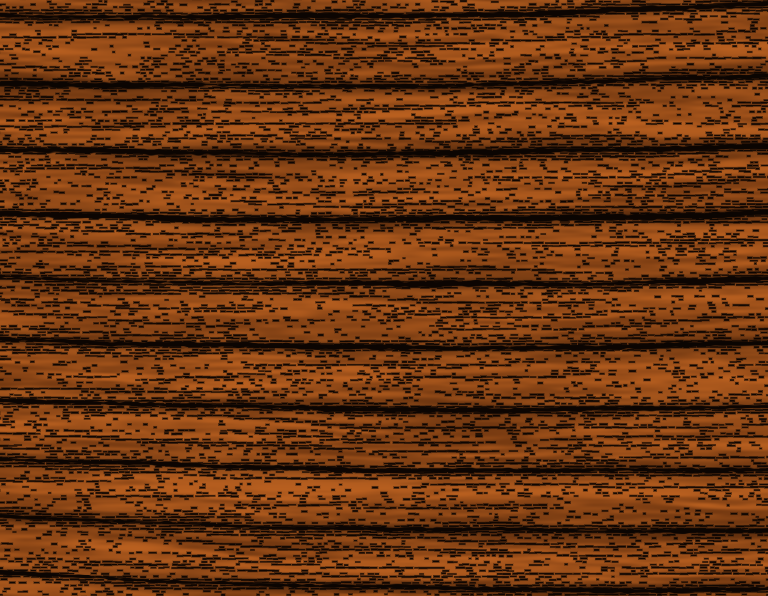
A Shadertoy shader for this texture:

```glsl
// Dark-veined wood with nearly level grain: sagging black growth rings, thin
// broken strands and many small dashes. Ring phase comes from a bent height,
// dashes from cellular noise whose density follows the grain.
#define WOOD_LIGHT vec3(0.73, 0.378, 0.125)
#define WOOD_DARK  vec3(0.47, 0.230, 0.068)
#define PORE_BLACK vec3(0.035, 0.014, 0.006)
#define RING_PITCH 0.105
#define RING_WIDTH 0.0036
#define STRANDS 4.6
#define DASH_CELL vec2(0.012, 0.005)
#define DASH_DENSITY 0.17
#define SOFTNESS 0.0017

float hash(vec2 p) {
    vec3 q = fract(p.xyx * vec3(0.1031, 0.1030, 0.0973));
    q += dot(q, q.yzx + 33.33);
    return fract((q.x + q.y) * q.z);
}

float noise(vec2 p) {
    vec2 i = floor(p), f = fract(p);
    f = f * f * (3.0 - 2.0 * f);
    return mix(mix(hash(i), hash(i + vec2(1, 0)), f.x),
               mix(hash(i + vec2(0, 1)), hash(i + vec2(1, 1)), f.x), f.y);
}

// Whole numbers lie on the black rings; pitch narrows towards the bottom.
float ringPhase(vec2 p) {
    float u = p.x / 1.286, t = 1.0 - p.y;
    float sag = 0.04 * u * (1.0 - u);
    float tilt = u * (0.045 * t - 0.018);
    float wave = 0.0012 * sin(9.0 * p.x + 11.0 * t) + 0.0007 * sin(23.0 * p.x - 17.0 * t);
    float s = t - 0.025 - sag - tilt - wave;
    return s * (8.63 + 1.04 * s);
}

// Signed distance to the nearest ring, in canvas heights.
float ringOffset(float phase) {
    return (fract(phase + 0.5) - 0.5) * RING_PITCH;
}

// Lets the grain between the rings wander more than the rings do.
float wander(float phase, float x) {
    return phase + 0.06 * sin(4.3 * x + 3.1 * phase) + 0.03 * sin(10.7 * x - 5.3 * phase);
}

// Chance that a dash is found at p.
float grainDensity(vec2 p) {
    float phase = ringPhase(p);
    float grain = wander(phase, p.x);

    // One thin strand per cell, fading in and out along its length
    float s = grain * STRANDS, id = floor(s);
    float centre = 0.25 + 0.5 * hash(vec2(id + 40.0, 7.0));
    float dist = abs(fract(s) - centre) * RING_PITCH / STRANDS;
    float strength = smoothstep(0.2, 0.6, noise(vec2(p.x * 3.5, id * 7.0 + 90.0)));
    float strand = strength * smoothstep(0.0045, 0.0015, dist);

    float fibre = smoothstep(0.4, 0.8, noise(vec2(p.x * 6.0, grain * 20.0 + 60.0)));
    float edge = ringOffset(phase) / 0.0085;
    return DASH_DENSITY + 0.32 * fibre + 0.8 * strand + exp(-edge * edge);
}

// Coverage by short level dashes, one candidate per cell.
float dashes(vec2 p, float soft) {
    float cover = 0.0;
    float row = floor(p.y / DASH_CELL.y);
    for (int j = -1; j <= 1; j++) {
        float r = row + float(j);
        float shift = hash(vec2(r, 3.0));
        float column = floor(p.x / DASH_CELL.x + shift);
        for (int i = -1; i <= 1; i++) {
            vec2 id = vec2(column + float(i), r);
            vec2 jitter = vec2(hash(id + 11.0), hash(id + 23.0)) - 0.5;
            vec2 c = (id + 0.5 - vec2(shift, 0.0) + jitter * vec2(0.55, 0.3)) * DASH_CELL;
            float density = grainDensity(c);
            if (hash(id + 57.0) > density) continue;
            vec2 halfSize = vec2(mix(0.0014, 0.0052, hash(id + 71.0)) + 0.0035 * min(density, 1.0),
                                 mix(0.0012, 0.0020, hash(id + 83.0)));
            vec2 d = abs(p - c) - halfSize;
            cover = max(cover, smoothstep(soft, -soft, max(d.x, d.y)));
        }
    }
    return cover;
}

void mainImage(out vec4 fragColor, in vec2 fragCoord) {
    vec2 p = fragCoord / iResolution.y;
    float soft = max(SOFTNESS, 0.6 / iResolution.y);
    float phase = ringPhase(p);
    float offset = ringOffset(phase);
    float grain = wander(phase, p.x);

    // Brown ground: broad blotches, streaks and fine fibres
    float tone = 0.50 * noise(vec2(p.x * 2.5, grain * 3.0 + 20.0))
               + 0.45 * noise(vec2(p.x * 5.0, grain * 13.0 + 50.0))
               + 0.25 * noise(vec2(p.x * 22.0, p.y * 170.0));
    tone = smoothstep(0.15, 0.95, tone);
    vec3 colour = mix(WOOD_DARK, WOOD_LIGHT, tone);
    colour *= 1.0 - 0.35 * exp(-abs(offset) / 0.012);

    // Black rings with ragged edges
    float ragged = noise(p * vec2(75.0, 210.0)) - 0.5;
    float swell = noise(vec2(p.x * 5.0, floor(phase + 0.5) * 9.0 + 30.0)) - 0.5;
    float width = RING_WIDTH + 0.004 * ragged + 0.003 * swell;
    float ring = smoothstep(soft, -soft, abs(offset) - width);

    float black = max(ring, dashes(p, soft));
    fragColor = vec4(mix(colour, PORE_BLACK, black * 0.97), 1.0);
}
```
